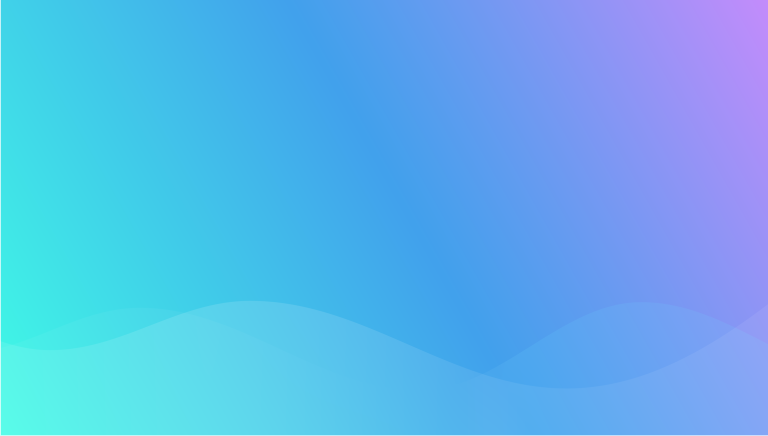
A Shadertoy shader for this background:

```glsl
// Diagonal cyan, blue and violet gradient with two translucent waves along the bottom.

const float PI = 3.14159;

const vec3 CYAN   = vec3(0.25, 0.99, 0.90);
const vec3 BLUE   = vec3(0.255, 0.630, 0.925);
const vec3 VIOLET = vec3(0.765, 0.548, 0.985);
const vec3 ICE    = vec3(0.42, 0.88, 1.0);
const vec3 WHITE  = vec3(1.0);

// Turning points of each wave, as fractions of the canvas.
const vec2 FRONT_WAVE[5] = vec2[5](vec2(-0.165, 0.310), vec2(0.065, 0.197),
    vec2(0.326, 0.310), vec2(0.738, 0.109), vec2(1.52, 0.875));
const vec2 BACK_WAVE[5] = vec2[5](vec2(-0.05, 0.19), vec2(0.182, 0.294),
    vec2(0.547, 0.105), vec2(0.835, 0.307), vec2(1.159, 0.12));

// Three-stop gradient; the middle stop lies at s = middle.
vec3 threeStops(float s, float middle, float end) {
    vec3 lower = mix(CYAN, BLUE, clamp(s / middle, 0.0, 1.0));
    float upper = clamp((s - middle) / (end - middle), 0.0, 1.0);
    return mix(lower, VIOLET, pow(upper, 1.08));
}

// Height of a curve that joins its turning points with half cosines.
float waveHeight(float x, vec2 turns[5]) {
    float height = turns[0].y;
    for (int i = 0; i < 4; i++) {
        if (x >= turns[i].x) {
            float u = (x - turns[i].x) / (turns[i + 1].x - turns[i].x);
            height = mix(turns[i].y, turns[i + 1].y, 0.5 - 0.5 * cos(PI * u));
        }
    }
    return height;
}

// Smooth coverage of the area below a wave.
float below(vec2 uv, vec2 turns[5], float pixel) {
    float gap = waveHeight(uv.x, turns) - uv.y;
    return smoothstep(-0.7 * pixel, 0.7 * pixel, gap);
}

// Share of a pixel covered by a thin strip starting at zero.
float strip(float position, float width, float pixel) {
    return clamp((width - position) / pixel + 0.5, 0.0, 1.0);
}

void mainImage(out vec4 fragColor, in vec2 fragCoord) {
    vec2 uv = fragCoord / iResolution.xy;
    vec2 pixel = 1.0 / iResolution.xy;

    // Background gradient along a slanted axis
    float slant = uv.x * 1.77 + uv.y * 0.565;
    vec3 color = threeStops(slant, 1.23, 2.335);

    // Back wave: a faint crest on the left, an icy one on the right
    float leftCrest = 1.0 - smoothstep(0.2, 0.55, uv.x);
    float rightCrest = smoothstep(0.58, 0.7, uv.x);
    float backAlpha = 0.04 * leftCrest + 0.12 * rightCrest;
    vec3 backTint = mix(WHITE, ICE, rightCrest);
    color = mix(color, backTint, backAlpha * below(uv, BACK_WAVE, pixel.y));

    // Front wave: a white veil, strongest at its crest and thinner to the right
    float frontAlpha = mix(0.095, 0.13, smoothstep(0.0, 0.33, uv.x));
    frontAlpha -= 0.065 * smoothstep(0.35, 0.75, uv.x);
    color = mix(color, WHITE, frontAlpha * below(uv, FRONT_WAVE, pixel.y));

    // Hairline light border on the left and bottom
    float border = max(strip(uv.x, 0.0013, pixel.x), strip(uv.y, 0.002, pixel.y));
    color = mix(color, WHITE, 0.7 * border);

    fragColor = vec4(color, 1.0);
}
```
